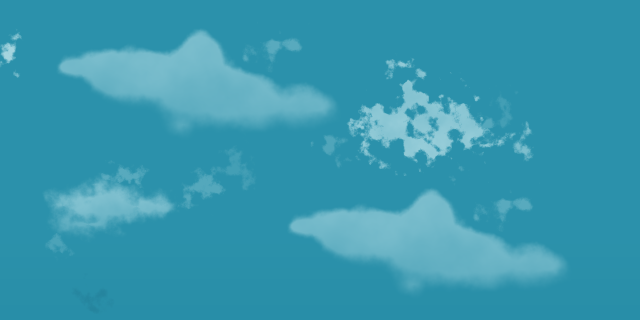
This texture is drawn by a Shadertoy shader. Its source:

```glsl
// Lobes and wisps: centre.xy, radii.zw, in units of the canvas height
const vec4 CUMULUS[7] = vec4[7](
    vec4(-.345, .050, .105, .045), vec4(-.190, .020, .160, .088),
    vec4( .010, .045, .095, .120), vec4( .040, -.030, .180, .100),
    vec4( .170, -.065, .140, .065), vec4( .325, -.073, .110, .060),
    vec4(-.044, -.130, .036, .030));

const vec4 RAGGED[7] = vec4[7](
    vec4(-.020, -.030, .120, .060), vec4(-.020, .030, .070, .050),
    vec4( .050, .050, .040, .060), vec4(-.040, .120, .018, .040),
    vec4(-.120, -.030, .060, .060), vec4( .100, -.020, .070, .060),
    vec4( .180, -.075, .050, .018));

const vec4 BANK[7] = vec4[7](
    vec4( .000, .000, .120, .060), vec4(-.035, .030, .070, .045),
    vec4(-.130, .010, .050, .040), vec4(-.050, -.050, .090, .040),
    vec4( .100, .005, .080, .032), vec4( .160, .000, .050, .015),
    vec4(-.030, .075, .030, .020));

const vec4 WISPS[10] = vec4[10](
    vec4(.034, .823, .024, .032), vec4(1.638, .547, .026, .030),
    vec4(1.57, .650, .020, .045), vec4(1.443, .471, .016, .014),
    vec4(1.036, .544, .035, .040), vec4(.630, .411, .065, .035),
    vec4(.740, .480, .050, .050), vec4(.378, .453, .050, .035),
    vec4(.182, .245, .030, .020), vec4(1.50, .610, .040, .025));
const float WISP_OPACITY[10] = float[10](.75, .5, .15, .25, .22, .25, .15, .28, .2, .25);

float hash(vec2 p) {
    return fract(sin(dot(p, vec2(127.1, 311.7))) * 43758.5453);
}

float noise(vec2 p) {
    vec2 i = floor(p), f = fract(p);
    f = f * f * (3. - 2. * f);
    return mix(mix(hash(i), hash(i + vec2(1, 0)), f.x),
               mix(hash(i + vec2(0, 1)), hash(i + vec2(1, 1)), f.x), f.y);
}

float fbm(vec2 p) {
    float sum = 0., amp = .5;
    for (int i = 0; i < 5; i++) {
        sum += amp * noise(p);
        p = mat2(1.6, 1.2, -1.2, 1.6) * p + 7.3;
        amp *= .5;
    }
    return sum;
}

// Approximate depth inside an ellipse, negative outside
float depth(vec2 p, vec4 e) {
    vec2 q = (p - e.xy) / e.zw;
    float k = length(q);
    return k * (1. - k) / (length(q / e.zw) + 1e-4);
}

// Smooth union of all lobes of a cloud
float lobes(vec2 p, vec4 parts[7]) {
    float sum = 1e-9;
    for (int i = 0; i < 7; i++) sum += exp(60. * depth(p, parts[i]));
    return log(sum) / 60.;
}

float wisp(vec2 p, vec4 e, float grain) {
    return smoothstep(-.008, .035, min(depth(p, e), .02) + (grain - .5) * .16);
}

// Smooth cloud with a crisp, lit top and a fading base
float cumulus(vec2 p) {
    float billow = fbm(p * 15. + 3.);
    float d = lobes(p, CUMULUS) + (billow - .5) * .045;
    float lit = smoothstep(-.13, .09, p.y + .12 * p.x);
    float soft = mix(.05, .018, smoothstep(-.12, .04, p.y));
    float body = smoothstep(-.4 * soft, soft, d);
    float shade = mix(.3, .5, lit) + (fbm(p * 7.) - .5) * .22;
    float side = wisp(p, vec4(.237, .117, .085, .032), fbm(p * 26.));
    return max(body * shade, side * .28);
}

float ragged(vec2 p) {
    float d = min(lobes(p, RAGGED), .03) + (fbm(p * 28. + 11.) - .48) * .24;
    return smoothstep(-.008, .035, d) * (.5 + .2 * fbm(p * 18.));
}

float bank(vec2 p) {
    float d = lobes(p, BANK) + (fbm(p * 22. + 5.) - .5) * .08;
    float shade = .33 + .22 * smoothstep(-.08, .05, p.y) + (fbm(p * 14.) - .5) * .2;
    return smoothstep(-.012, .04, d) * shade;
}

void mainImage(out vec4 fragColor, in vec2 fragCoord) {
    vec2 p = fragCoord / iResolution.y;

    // Cloud cover
    float cover = max(cumulus(p - vec2(.617, .740)), cumulus(p - vec2(1.338, .242)));
    cover = max(cover, ragged(p - vec2(1.315, .622)));
    cover = max(cover, bank(p - vec2(.326, .349)));

    float grain = fbm(p * 34.);
    for (int i = 0; i < 10; i++)
        cover = max(cover, wisp(p, WISPS[i], grain) * WISP_OPACITY[i]);

    // Sky, with one dark smudge near the lower left
    vec3 sky = vec3(.17, .57, .67) - .012 * smoothstep(.3, 0., p.y);
    float smudge = smoothstep(-.015, .03, depth(p, vec4(.286, .07, .045, .035)) + (grain - .5) * .12);
    sky = mix(sky, vec3(.13, .48, .58), .5 * smudge);

    fragColor = vec4(mix(sky, vec3(.8, .92, .94), cover), 1.);
}
```
